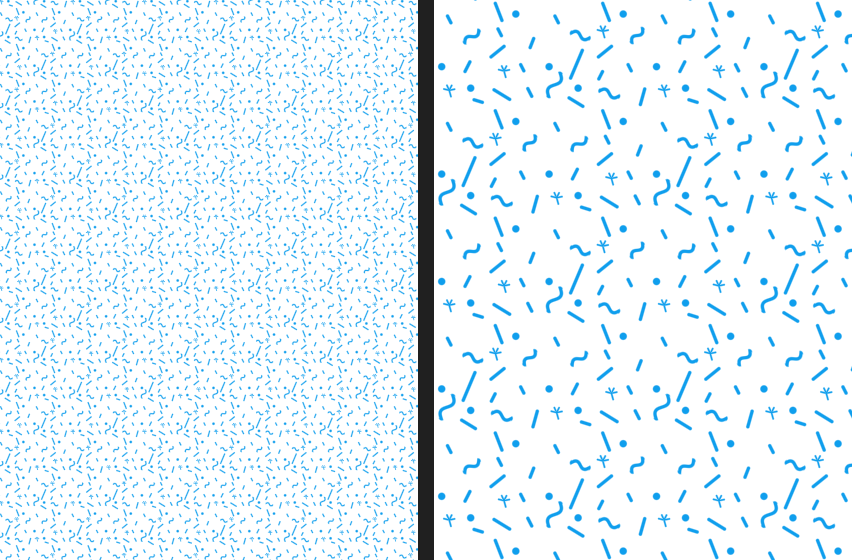
Left: the whole. Right: its middle third, enlarged.
Give the GLSL for this pattern, as a Shadertoy shader.

```glsl
// Blue confetti of fine dashes, squiggles, dots and tiny sprigs on white, repeating half-drop.

const float ROWS = 15.64;                    // cells down the canvas
const vec2 PHASE = vec2(4.883, 5.214);       // lattice shift in cells
const vec3 PAPER = vec3(1.0);
const vec3 INK = vec3(0.06, 0.62, 0.93);
const float HALF_STROKE = 0.0155;            // in cells, as are all sizes below
const float HALF_LEAF = 0.008;
const float LEAF_LENGTH = 0.050;
const float DOT_RADIUS = 0.034;
const float WAVE_HEIGHT = 0.30;              // amplitude over half length
const float SOFTNESS = 0.85;                 // edge blur in pixels
const float PI = 3.14159;

// Centre x, centre y, angle, half length; these sit in every cell
const vec4 DASHES[4] = vec4[4](
    vec4(0.61, 0.11, 1.20, 0.085),
    vec4(0.60, 0.48, -0.68, 0.078),
    vec4(0.15, 0.18, 1.10, 0.035),
    vec4(0.83, 0.63, 1.10, 0.032));

// These alternate between neighbouring cells; x from 0 to 2 spans both
const vec4 ALTERNATE_DASHES[10] = vec4[10](
    vec4(0.335, 0.597, -1.17, 0.140),
    vec4(0.33, 0.95, 0.55, 0.075),
    vec4(1.64, 0.88, 0.55, 0.085),
    vec4(0.95, 0.90, -1.30, 0.075),
    vec4(1.32, 0.62, -1.10, 0.050),
    vec4(1.42, 0.94, 0.30, 0.040),
    vec4(1.92, 0.40, -1.20, 0.045),
    vec4(0.56, 0.70, -1.10, 0.038),
    vec4(1.62, 0.30, 1.10, 0.035),
    vec4(1.90, 0.86, 1.10, 0.040));

const vec4 WAVES[5] = vec4[5](
    vec4(0.13, 0.79, -1.10, 0.120),
    vec4(0.37, 0.33, 0.30, 0.085),
    vec4(0.64, 0.87, 0.30, 0.090),
    vec4(0.90, 0.33, -0.90, 0.080),
    vec4(1.36, 0.34, -0.70, 0.085));

const vec2 DOTS[3] = vec2[3](vec2(0.08, 0.62), vec2(0.35, 0.82), vec2(0.77, 0.13));
const vec2 SPRIGS[3] = vec2[3](vec2(0.58, 0.29), vec2(1.66, 0.66), vec2(1.15, 0.84));

vec2 rotate(vec2 p, float angle) {
    float c = cos(angle), s = sin(angle);
    return vec2(c * p.x + s * p.y, c * p.y - s * p.x);
}

// Offset from the closest copy of a centre that repeats in every cell
vec2 everyCell(vec2 p, vec2 centre) {
    vec2 q = p - centre;
    return q - round(q);
}

// Offset from the closest copy of a centre that repeats as a checkerboard
vec2 halfDrop(vec2 p, vec2 centre) {
    vec2 q = p - centre;
    vec2 diagonal = round(0.5 * vec2(q.x + q.y, q.x - q.y));
    return q - vec2(diagonal.x + diagonal.y, diagonal.x - diagonal.y);
}

float segment(vec2 p, float halfLength) {
    return length(vec2(max(abs(p.x) - halfLength, 0.0), p.y));
}

// One period of a sine with capped ends
float squiggle(vec2 p, float halfLength) {
    float x = clamp(p.x, -halfLength, halfLength);
    float t = PI * x / halfLength;
    float slope = PI * WAVE_HEIGHT * cos(t);
    float rise = p.y - WAVE_HEIGHT * halfLength * sin(t);
    return length(vec2(p.x - x, rise / sqrt(1.0 + slope * slope)));
}

// Fan of leaves over a short stem
float sprig(vec2 p) {
    float d = segment(rotate(p, 1.3) - vec2(0.030, 0.0), 0.030);
    for (int i = 0; i < 4; i++) {
        vec2 q = rotate(p, -2.9 + 0.9 * float(i));
        d = min(d, segment(q - vec2(0.5 * LEAF_LENGTH, 0.0), 0.5 * LEAF_LENGTH));
    }
    return d - HALF_LEAF;
}

float confetti(vec2 p) {
    float line = 1.0;
    for (int i = 0; i < 4; i++) {
        vec4 m = DASHES[i];
        line = min(line, segment(rotate(everyCell(p, m.xy), m.z), m.w));
    }
    for (int i = 0; i < 10; i++) {
        vec4 m = ALTERNATE_DASHES[i];
        line = min(line, segment(rotate(halfDrop(p, m.xy), m.z), m.w));
    }
    for (int i = 0; i < 5; i++) {
        vec4 m = WAVES[i];
        line = min(line, squiggle(rotate(halfDrop(p, m.xy), m.z), m.w));
    }
    float d = line - HALF_STROKE;
    for (int i = 0; i < 3; i++) {
        d = min(d, length(everyCell(p, DOTS[i])) - DOT_RADIUS);
        d = min(d, sprig(halfDrop(p, SPRIGS[i])));
    }
    return d;
}

void mainImage(out vec4 fragColor, in vec2 fragCoord) {
    // Cell coordinates with y running down from the top edge
    float pixel = ROWS / iResolution.y;
    vec2 p = vec2(fragCoord.x, iResolution.y - fragCoord.y) * pixel - PHASE;

    float blur = SOFTNESS * pixel;
    float coverage = 1.0 - smoothstep(-blur, blur, confetti(p));
    fragColor = vec4(mix(PAPER, INK, coverage), 1.0);
}
```
